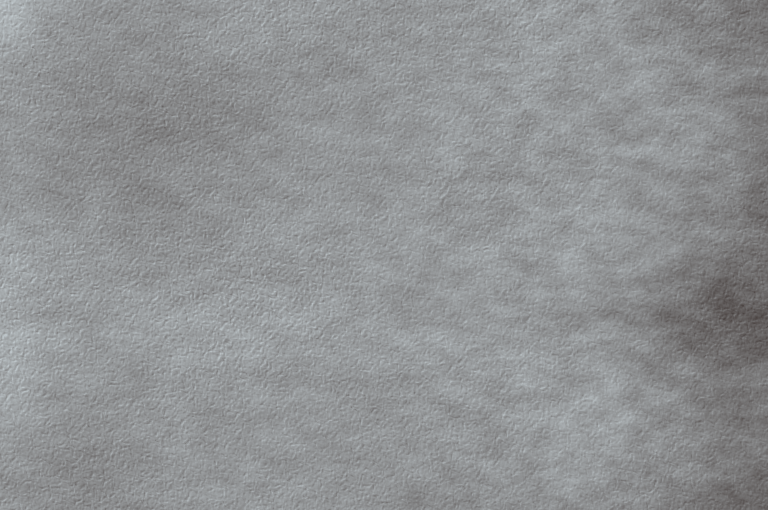
Reproduce this texture procedurally as a Shadertoy shader.

```glsl
// Fine-grained grey plaster with pebbled relief, horizontal stains and soft side light.

const vec3 SHADOW_GREY = vec3(0.43, 0.42, 0.42);
const vec3 LIGHT_GREY = vec3(0.65, 0.67, 0.68);
const vec2 LIGHT_DIR = vec2(-0.66, 0.75);
const float GRAIN_FREQ = 142.0;

// Random unit vector for a lattice cell
vec2 cellGradient(vec2 cell) {
    vec3 h = fract(cell.xyx * vec3(0.1031, 0.1030, 0.0973));
    h += dot(h, h.yzx + 33.33);
    float angle = 6.2832 * fract((h.x + h.y) * h.z);
    return vec2(cos(angle), sin(angle));
}

float gradientNoise(vec2 p) {
    vec2 i = floor(p);
    vec2 f = p - i;
    vec2 u = f * f * f * (f * (f * 6.0 - 15.0) + 10.0);
    float a = dot(cellGradient(i), f);
    float b = dot(cellGradient(i + vec2(1, 0)), f - vec2(1, 0));
    float c = dot(cellGradient(i + vec2(0, 1)), f - vec2(0, 1));
    float d = dot(cellGradient(i + vec2(1, 1)), f - vec2(1, 1));
    return mix(mix(a, b, u.x), mix(c, d, u.x), u.y);
}

float fbm(vec2 p, int octaves, float gain) {
    mat2 turn = mat2(0.98, 0.2, -0.2, 0.98);
    float sum = 0.0;
    float amplitude = 1.0;
    for (int i = 0; i < octaves; i++) {
        sum += amplitude * gradientNoise(p);
        p = turn * p * 2.03 + vec2(17.3, 9.1);
        amplitude *= gain;
    }
    return sum;
}

// Pebbled surface height, in grain units
float grainHeight(vec2 p) {
    vec2 warp = vec2(gradientNoise(p * 0.45 + 31.0), gradientNoise(p * 0.45 + 73.0));
    p += 0.7 * warp;
    mat2 turn = mat2(0.8, 0.6, -0.6, 0.8);
    return gradientNoise(turn * p) + 0.4 * gradientNoise(p * 1.7 + 11.0);
}

// Soft elliptical spot of light or shade
float softSpot(vec2 p, vec2 center, vec2 radius) {
    vec2 d = (p - center) / radius;
    return exp(-dot(d, d));
}

// Broad light falloff over the sheet, uv in 0..1
float sideLight(vec2 uv) {
    float light = -0.62 * smoothstep(0.76, 1.04, uv.x);
    light += 0.50 * softSpot(uv, vec2(0.0, 1.0), vec2(0.05, 0.10));
    light += 0.24 * softSpot(uv, vec2(0.0, 0.30), vec2(0.05, 0.30));
    light += 0.26 * softSpot(uv, vec2(0.90, 0.74), vec2(0.08, 0.16));
    light -= 0.22 * softSpot(uv, vec2(0.20, 0.72), vec2(0.24, 0.16));
    light -= 0.34 * softSpot(uv, vec2(0.93, 0.38), vec2(0.18, 0.09));
    light -= 0.22 * softSpot(uv, vec2(0.80, 0.0), vec2(0.36, 0.08));
    light -= 0.20 * softSpot(uv, vec2(0.05, 0.0), vec2(0.15, 0.15));
    return light;
}

// Cloudy and streaky discolouration, stretched sideways
float stains(vec2 p, float wear) {
    float clouds = fbm(p * vec2(2.2, 4.2) + 5.0, 3, 0.55);
    float mottle = fbm(p * vec2(13.0, 25.0) + 40.0, 4, 0.75);
    return 0.22 * clouds + mix(0.18, 0.29, wear) * mottle;
}

// Lit slopes, dark pits and bright glints of the grain
float relief(vec2 p, float strength) {
    vec2 q = p * GRAIN_FREQ;
    float height = grainHeight(q);
    float slope = height - grainHeight(q + 0.5 * LIGHT_DIR);
    float pits = smoothstep(0.1, 0.7, -height);
    float glints = smoothstep(0.25, 0.8, slope);
    return strength * (0.31 * slope - 0.16 * pits + 0.12 * glints);
}

void mainImage(out vec4 fragColor, in vec2 fragCoord) {
    vec2 uv = fragCoord / iResolution.xy;
    vec2 p = fragCoord / iResolution.y;

    // Grain is crisper on the left, stains are stronger on the right
    float wear = smoothstep(0.3, 0.85, uv.x);
    float patchiness = gradientNoise(p * 3.5 + 60.0);
    float strength = mix(1.1, 0.85, wear) + 0.35 * patchiness;

    float tone = 0.71 + sideLight(uv) + stains(p, wear);
    tone += relief(p, strength);
    tone += 0.08 * gradientNoise(p * 270.0 + 7.0);

    vec3 color = mix(SHADOW_GREY, LIGHT_GREY, clamp(tone, -0.6, 1.4));
    fragColor = vec4(color, 1.0);
}
```
